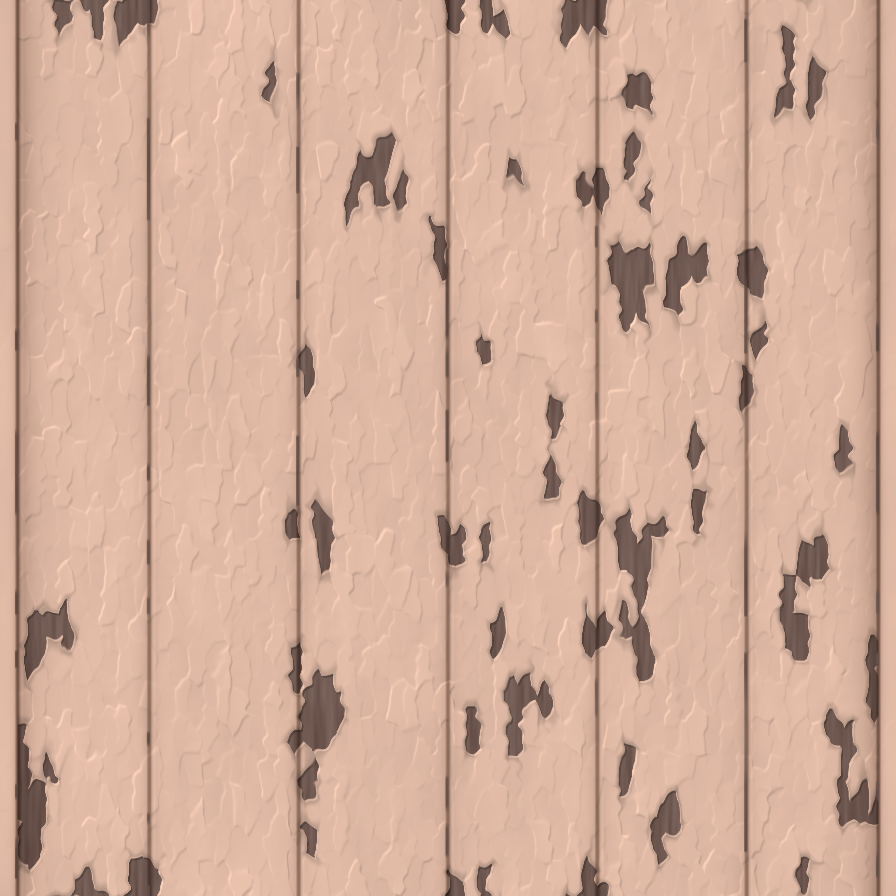
Give the GLSL for this texture, as a WebGL 2 fragment shader.

```glsl
#version 300 es
precision highp float;
// Six vertical boards under flaking pink paint, seamless in both directions.
// Stretched Voronoi cells are the paint flakes; clustered noise decides which
// have peeled to bare wood. Grooves and relief are shaded on top.
uniform vec2 u_resolution;
out vec4 fragColor;

const vec2 FLAKES = vec2(62.0, 25.0);   // flakes across and down
const float MARGIN = 0.0195;            // outer groove to canvas edge

vec3 hash3(vec2 p) {
  vec3 q = fract(p.xyx * vec3(0.1031, 0.1030, 0.0973));
  q += dot(q, q.yxz + 33.33);
  return fract((q.xxy + q.yzz) * q.zyx);
}

// Value noise with a whole number of lattice cells over the canvas
float noise(vec2 uv, vec2 cells) {
  vec2 p = uv * cells, i = floor(p), f = fract(p);
  f = f * f * (3.0 - 2.0 * f);
  vec2 a = mod(i, cells), b = mod(i + 1.0, cells);
  float low = mix(hash3(a).x, hash3(vec2(b.x, a.y)).x, f.x);
  float high = mix(hash3(vec2(a.x, b.y)).x, hash3(b).x, f.x);
  return mix(low, high, f.y);
}

// Signed distance to the nearest groove, positive on its right
float grooveOffset(float x) {
  float k = floor(x * 6.0 + 0.5);
  return x - clamp(k / 6.0, MARGIN, 1.0 - MARGIN);
}

// Tendency of the paint to peel: clustered, stronger low down and by grooves
float wear(vec2 uv) {
  float patches = 0.65 * noise(uv, vec2(17.0, 10.0)) + 0.35 * noise(uv, vec2(34.0, 19.0));
  float low = 0.035 * cos(6.2832 * (uv.y - 0.16));
  float side = 0.05 * smoothstep(0.025, 0.005, abs(grooveOffset(fract(uv.x))));
  return 0.7 * patches + low + side;
}

// x: smooth flake height, y: signed depth inside a peeled area
vec2 flakes(vec2 uv) {
  vec2 p = uv * FLAKES;
  p.x += 0.45 * (noise(uv, vec2(64.0, 110.0)) - 0.5);
  p.y += 0.5 * (noise(uv + 0.37, vec2(90.0, 50.0)) - 0.5);
  vec2 base = floor(p);
  float bare = 2.0, intact = 2.0, height = 0.0, total = 0.0;
  for (int y = -1; y <= 1; y++)
  for (int x = -1; x <= 1; x++) {
    vec2 cell = base + vec2(x, y);
    vec2 id = mod(cell, FLAKES);
    vec3 rnd = hash3(id + 7.0);
    vec2 away = p - cell - 0.1 - 0.8 * rnd.xy;
    float d = length(away);
    float peel = wear((id + 0.5) / FLAKES) + 0.3 * rnd.z;
    if (peel > 0.71) bare = min(bare, d);
    else intact = min(intact, d);
    float weight = exp(-20.0 * d * d);
    vec3 lean = hash3(id + 91.0);
    height += weight * (lean.z * lean.z + dot(away, lean.xy - 0.5));
    total += weight;
  }
  return vec2(height / total, intact - bare);
}

void main() {
  vec2 uv = gl_FragCoord.xy / u_resolution;
  float soft = 1.3 * FLAKES.x / u_resolution.x;
  float offset = grooveOffset(uv.x), d = abs(offset);
  float edge = min(uv.x, 1.0 - uv.x);
  float onBoards = smoothstep(MARGIN - 0.001, MARGIN + 0.002, edge);

  // Paint, embossed by comparing flakes toward the light
  vec2 here = flakes(uv), lit = flakes(uv + vec2(-0.0016, 0.0022));
  float bare = smoothstep(0.04, 0.04 + soft, here.y) * onBoards;
  float bareLit = smoothstep(0.04, 0.04 + soft, lit.y) * onBoards;
  float relief = clamp(here.x - lit.x, -0.8, 0.8);
  float mottle = noise(uv, vec2(9.0, 7.0)) + 0.6 * noise(uv, vec2(70.0, 28.0)) - 0.8;
  float tone = 1.0 + 0.035 * mottle;
  tone += mix(0.15, 1.0, onBoards) * (0.13 * relief + 0.03 * (here.x - 0.33));
  tone -= 0.17 * onBoards * smoothstep(-0.45, 0.05, here.y);
  tone += 0.16 * bareLit * (1.0 - bare);
  vec3 color = vec3(0.88, 0.73, 0.65) * tone;

  // Bare wood with vertical grain, shadowed by the paint rim
  float grain = 0.6 * noise(uv, vec2(230.0, 12.0)) + 0.4 * noise(uv, vec2(380.0, 40.0));
  vec3 wood = mix(vec3(0.37, 0.28, 0.25), vec3(0.50, 0.41, 0.38), grain);
  color = mix(color, wood * (0.78 + 0.22 * bareLit), bare);

  // Grooves: rounded shoulders, a narrow core and worn dark stretches
  bool outer = edge < 0.08;
  float inward = uv.x < 0.5 ? offset : -offset;
  float reach = outer ? (inward > 0.0 ? 0.013 : 0.003) : 0.006;
  float shoulder = (outer ? 0.27 : 0.15) * exp(-d / reach);
  float core = 1.0 - smoothstep(0.0008, 0.0036, d);
  vec3 shade = vec3(1.0, 1.12, 1.18) * (shoulder + 0.22 * core);
  color *= 1.0 - shade;
  color *= 1.0 + 0.05 * smoothstep(0.0025, 0.0, abs(offset - 0.0055)) * onBoards;
  float worn = smoothstep(0.62, 0.74, noise(uv, vec2(12.0, 34.0)));
  float strip = 1.0 - smoothstep(0.0008, 0.0026, abs(offset + 0.001));
  color = mix(color, wood * 0.85, worn * strip * 0.85);

  fragColor = vec4(clamp(color, 0.0, 1.0), 1.0);
}
```
